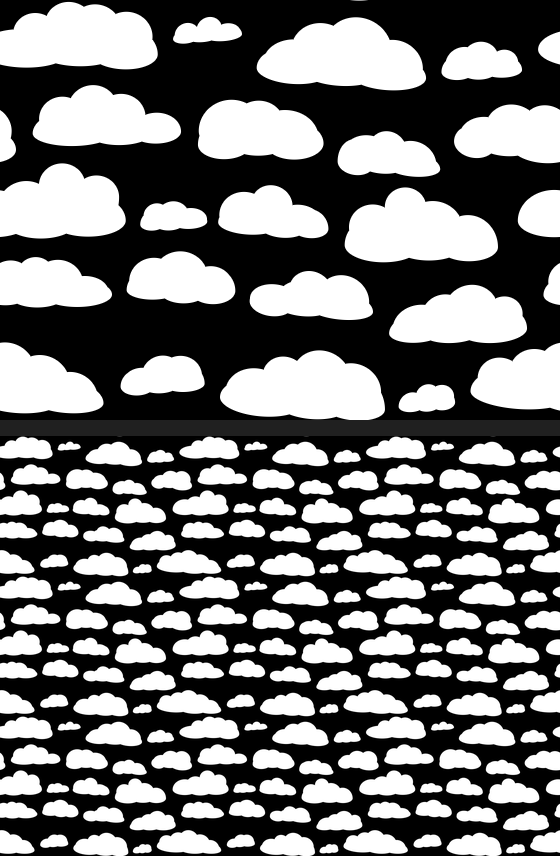
Top, the tile; bottom, the same tile 3 across and 3 down.
This pattern is drawn by a WebGL 1 fragment shader. Its source:

```glsl
precision highp float;
// Seamless field of flat white scalloped clouds on black.

uniform vec2 u_resolution;

const vec3 SKY = vec3(0.0);
const vec3 CLOUD = vec3(1.0);
const vec2 TILE = vec2(4.0 / 3.0, 1.0);  // tile size, in canvas heights
const vec2 GRID = vec2(4.0, 5.0);        // clouds per row, rows per tile
const int MAX_BUMPS = 5;
const int BELLIES = 3;

float hash(vec2 p, float seed) {
  vec3 q = fract(vec3(p.x, p.y, seed) * vec3(0.1031, 0.1030, 0.0973) + 0.137);
  q += dot(q, q.yzx + 33.33);
  return fract((q.x + q.y) * q.z);
}

// Approximate distance to an ellipse with its own radius above and below.
float lobe(vec2 p, float halfWidth, float rise, float drop) {
  vec2 radii = vec2(halfWidth, p.y > 0.0 ? rise : drop);
  vec2 q = p / radii;
  float k = length(q);
  return k * (k - 1.0) / max(length(q / radii), 0.001);
}

// Wide low lobes: rounded ends and a gently scalloped underside.
float underside(vec2 p, vec2 id, float halfWidth, float height) {
  float d = 10.0;
  float middle = mix(-0.18, 0.18, hash(id, 9.0));
  for (int i = 0; i < BELLIES; i++) {
    float side = float(i) - 1.0;
    float radius = 0.44 - side * middle * 0.6;
    float x = side * (1.0 - radius) + (1.0 - abs(side)) * middle;
    float rise = height * mix(0.26, 0.46, hash(id, 50.0 + side));
    float drop = height * mix(0.16, 0.24, hash(id, 60.0 + side));
    d = min(d, lobe(p - vec2(x * halfWidth, 0.0), radius * halfWidth, rise, drop));
  }
  return d;
}

// Round bumps stacked under a dome with an off-centre peak.
float bumps(vec2 p, vec2 id, float halfWidth, float height) {
  float count = min(floor(2.2 + 8.0 * halfWidth + 1.3 * hash(id, 1.0)), float(MAX_BUMPS));
  float peak = mix(-0.32, 0.32, hash(id, 2.0));
  float d = 10.0;
  for (int i = 0; i < MAX_BUMPS; i++) {
    float n = float(i);
    if (n >= count) break;
    float radius = mix(1.05, 1.65, hash(id, 10.0 + n)) / count;
    float x = mix(-1.0, 1.0, n / (count - 1.0)) * (0.95 - radius);
    x += (hash(id, 20.0 + n) - 0.5) * 0.3 / count;
    float dome = 1.0 - 0.75 * pow(min(abs(x - peak), 1.0), 1.4);
    float top = 0.78 * height * dome * mix(0.82, 1.0, hash(id, 30.0 + n));
    float rise = min(0.85 * top, 0.95 * radius * halfWidth);
    vec2 centre = vec2(x * halfWidth, top - rise);
    d = min(d, lobe(p - centre, radius * halfWidth, rise, centre.y + 0.14 * height));
  }
  return d;
}

// Tilted union of both parts; p is relative to the base centre.
float cloud(vec2 p, vec2 id, float width, float height) {
  p.y += p.x * mix(-0.09, 0.09, hash(id, 3.0));
  return min(underside(p, id, 0.5 * width, height), bumps(p, id, 0.5 * width, height));
}

// Each row slides by its own amount.
float rowShift(float row) {
  return hash(vec2(row, 7.0), 5.0);
}

// Uneven dividers give clouds of different widths within a row.
float divider(float column, float row) {
  float wobble = hash(vec2(mod(column, GRID.x), row), 4.0) - 0.5;
  return (column + rowShift(row) + 0.76 * wobble) * TILE.x / GRID.x;
}

// Nearest cloud among neighbouring cells, with indices wrapped over the tile.
float cloudField(vec2 p) {
  float rowHeight = TILE.y / GRID.y;
  float d = 10.0;
  for (int j = -1; j <= 1; j++) {
    float rawRow = floor(p.y / rowHeight) + float(j);
    float row = mod(rawRow, GRID.y);
    float base = floor(p.x * GRID.x / TILE.x - rowShift(row));
    for (int i = -1; i <= 1; i++) {
      float column = base + float(i);
      vec2 id = vec2(mod(column, GRID.x), row);
      float left = divider(column, row);
      float right = divider(column + 1.0, row);
      float width = 0.89 * (right - left);
      float height = min(width * mix(0.43, 0.55, hash(id, 6.0)), 0.9 * rowHeight);

      // Place within the spare height, then sway the row gently.
      vec2 centre = vec2(0.5 * (left + right), rawRow * rowHeight);
      float spare = rowHeight - height;
      centre.y += 0.23 * height + spare * mix(0.05, 0.95, hash(id, 8.0));
      centre.y += 0.035 * sin(6.2831853 * centre.x / TILE.x);
      d = min(d, cloud(p - centre, id, width, height));
    }
  }
  return d;
}

void main() {
  vec2 p = gl_FragCoord.xy / u_resolution * TILE;
  float coverage = clamp(0.5 - cloudField(p) * u_resolution.y, 0.0, 1.0);
  gl_FragColor = vec4(mix(SKY, CLOUD, coverage), 1.0);
}
```
